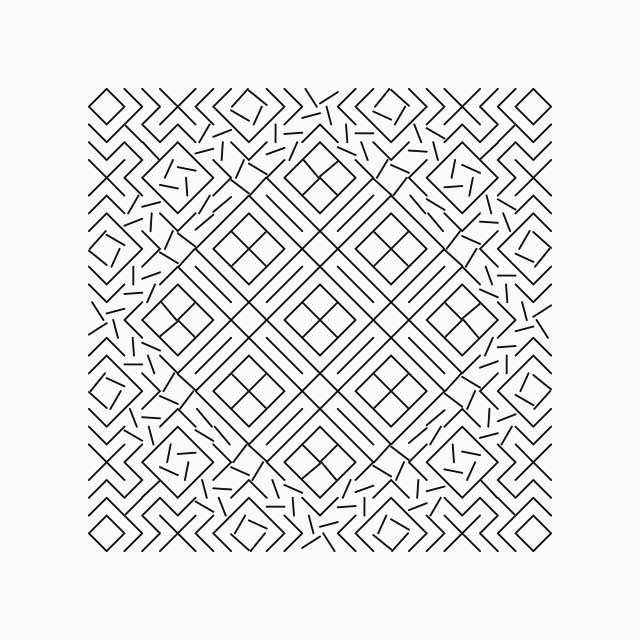
This pattern is drawn by a three.js fragment shader. Its source:

```glsl
// A square grid of diagonal strokes whose tiling turns into another across a circular wave.
varying vec2 vUv;

const float UNITS = 36.0;          // grid units across the canvas
const float HALF_GRID = 13.0;      // half the side of the stroke field, in units
const float PERIOD = 8.0;          // mirrored tile repeat
const float HALF_WIDTH = 0.053;
const float SOFTNESS = 0.036;
const float WAVE_START = 7.6;
const float WAVE_END = 14.0;
const float QUARTER_TURN = 1.5707963;

const vec3 PAPER = vec3(0.982);
const vec3 INK = vec3(0.06);

// Distance from p to a centred segment with the given half extent.
float segmentDistance(vec2 p, vec2 halfExtent) {
  float along = clamp(dot(p, halfExtent) / dot(halfExtent, halfExtent), -1.0, 1.0);
  return length(p - along * halfExtent);
}

// Stroke angle for the cell centred at c.
float strokeAngle(vec2 c) {
  // Fold the repeat into one 4 by 4 block and track its mirroring.
  vec2 local = mod(c, PERIOD);
  vec2 folded = min(local, PERIOD - local);
  vec2 side = sign(0.5 * PERIOD - local);
  vec2 rim = step(1.0, abs(folded - 2.0));

  // Block corners radiate; every other cell crosses them.
  float slant = side.x * side.y * (rim.x * rim.y > 0.5 ? 1.0 : -1.0);

  // Corner and middle cells turn, in a checkerboard of directions.
  float turns = 1.0 - abs(rim.x - rim.y);
  vec2 id = floor(c);
  float spin = 2.0 * mod(id.x + id.y, 2.0) - 1.0;
  float progress = smoothstep(WAVE_START, WAVE_END, length(c));
  return slant * QUARTER_TURN * (0.5 + spin * turns * progress);
}

// Distance to the stroke of one cell, cut to the cell's square.
float cellStroke(vec2 p, vec2 c) {
  float angle = strokeAngle(c);
  vec2 dir = vec2(cos(angle), sin(angle));
  vec2 halfExtent = 0.5 * dir / max(abs(dir.x), abs(dir.y));
  return segmentDistance(p - c, halfExtent);
}

// Nearest stroke among the cell at p and its neighbours.
float strokeField(vec2 p) {
  float nearest = 10.0;
  for (int y = -1; y <= 1; y++) {
    for (int x = -1; x <= 1; x++) {
      vec2 c = floor(p) + vec2(float(x), float(y)) + 0.5;
      if (max(abs(c.x), abs(c.y)) < HALF_GRID) {
        nearest = min(nearest, cellStroke(p, c));
      }
    }
  }
  return nearest;
}

void main() {
  vec2 p = (vUv - 0.5) * UNITS;
  float d = strokeField(p);
  float ink = 1.0 - smoothstep(HALF_WIDTH - SOFTNESS, HALF_WIDTH + SOFTNESS, d);
  gl_FragColor = vec4(mix(PAPER, INK, ink), 1.0);
}
```
